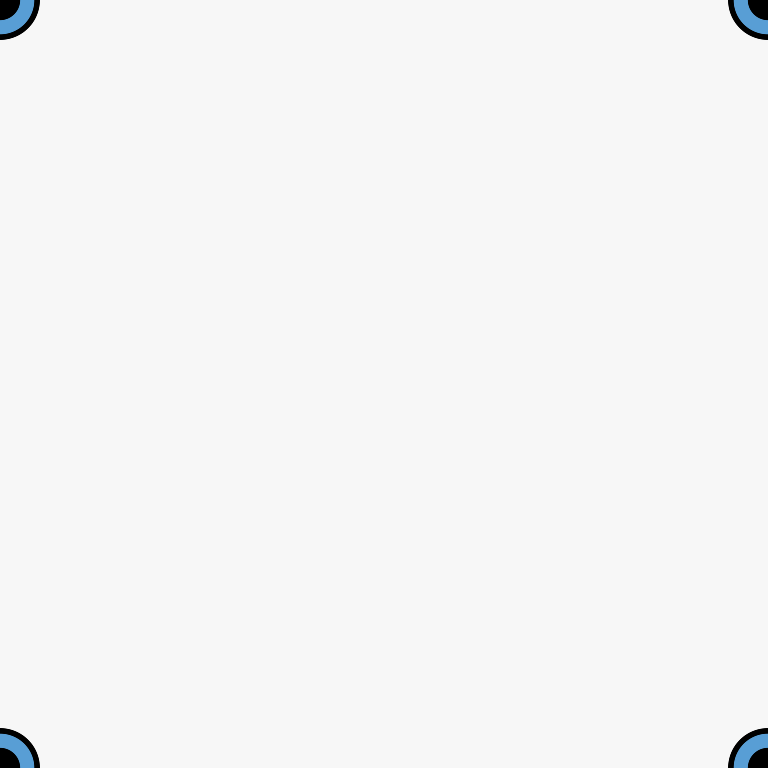
This background is drawn by a WebGL 1 fragment shader. Its source:

```glsl
precision highp float;
// A plain pale field with a ringed disc centred on each of its four corners.
// The canvas is folded onto one corner, so a single radial distance
// draws all the discs as concentric layers: rim, blue band and dark core.

uniform vec2 u_resolution;

const vec3 FIELD_COLOR = vec3(0.969);
const vec3 RIM_COLOR   = vec3(0.0);
const vec3 BAND_COLOR  = vec3(0.345, 0.62, 0.835);
const vec3 CORE_COLOR  = vec3(0.0);

// Radii as fractions of the shorter canvas side
const float RIM_RADIUS  = 0.052;
const float BAND_RADIUS = 0.0447;
const float CORE_RADIUS = 0.0263;

// Antialiased coverage of a disc, given the distance from its centre
float discMask(float dist, float radius, float pixel) {
    return 1.0 - smoothstep(-0.5 * pixel, 0.5 * pixel, dist - radius);
}

void main() {
    float pixel = 1.0 / min(u_resolution.x, u_resolution.y);

    // Fold all four corners onto the origin
    vec2 toCorner = min(gl_FragCoord.xy, u_resolution - gl_FragCoord.xy) * pixel;
    float dist = length(toCorner);

    // Layers from the largest disc to the smallest
    vec3 color = FIELD_COLOR;
    color = mix(color, RIM_COLOR, discMask(dist, RIM_RADIUS, pixel));
    color = mix(color, BAND_COLOR, discMask(dist, BAND_RADIUS, pixel));
    color = mix(color, CORE_COLOR, discMask(dist, CORE_RADIUS, pixel));

    gl_FragColor = vec4(color, 1.0);
}
```
